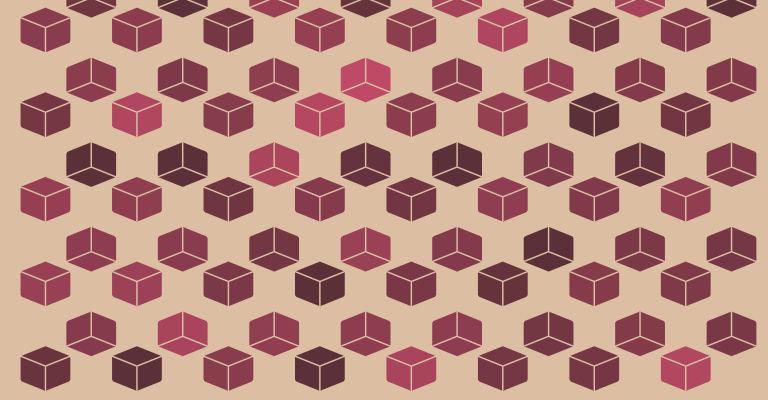
Write a WebGL 2 fragment shader that draws this pattern.

```glsl
#version 300 es
precision highp float;

uniform vec2 u_resolution;
out vec4 fragColor;

// Lengths are fractions of the canvas width
#define GRID vec2(8.0, 5.0)
#define PITCH vec2(0.1191, 0.1102)
#define FIRST_CENTER vec2(0.0592, 0.0391)
#define FLIPPED_OFFSET vec2(0.0596, -0.0452)
#define HALF_SIZE vec2(0.0324, 0.0291)
#define SLOPE 0.4
#define CORNER 0.0026
#define SEAM_WIDTH 0.0019
#define SAND vec3(0.862, 0.745, 0.635)
#define DARK_WINE vec3(0.36, 0.19, 0.22)
#define ROSE vec3(0.77, 0.295, 0.41)

float hash(vec2 p) {
    return fract(sin(dot(p, vec2(127.1, 311.7))) * 43758.5453);
}

// Hexagonal outline with softened side corners
float hexagonDistance(vec2 p) {
    vec2 a = abs(p);
    float slant = (a.y + SLOPE * a.x - HALF_SIZE.y) / length(vec2(1.0, SLOPE));
    vec2 d = vec2(a.x - HALF_SIZE.x, slant) + CORNER;
    return min(max(d.x, d.y), 0.0) + length(max(d, 0.0)) - CORNER;
}

// Three seams meeting where the cube faces join
float seamDistance(vec2 p) {
    float joint = HALF_SIZE.y - 2.0 * SLOPE * HALF_SIZE.x;
    float y = p.y - joint;
    float wings = abs(y - SLOPE * abs(p.x)) / length(vec2(1.0, SLOPE));
    float stem = length(vec2(p.x, max(y, 0.0)));
    return min(wings, stem) - 0.5 * SEAM_WIDTH;
}

// Most cubes stay near the middle tone, a few reach the extremes
vec3 cubeColor(vec2 id) {
    float s = 2.0 * hash(id) - 1.0;
    float tone = 0.39 + 0.2 * s + 0.38 * s * s * s;
    return mix(DARK_WINE, ROSE, clamp(tone, 0.0, 1.0));
}

float coverage(float d, float pixel) {
    return clamp(0.5 - d / pixel, 0.0, 1.0);
}

void main() {
    float pixel = 1.0 / u_resolution.x;
    // Rows are counted downward from the top edge
    vec2 pos = vec2(gl_FragCoord.x, u_resolution.y - gl_FragCoord.y) * pixel;
    vec3 color = SAND;

    // Upright lattice, then the flipped one between its columns
    for (int layer = 0; layer < 2; layer++) {
        float flipped = float(layer);
        vec2 q = pos - FIRST_CENTER - flipped * FLIPPED_OFFSET;
        vec2 cell = clamp(floor(q / PITCH + 0.5), vec2(0.0), GRID - 1.0);
        vec2 local = q - cell * PITCH;
        local.y *= 2.0 * flipped - 1.0;

        float d = max(hexagonDistance(local), -seamDistance(local));
        vec3 tint = cubeColor(cell + vec2(17.0, 5.0) * flipped + 1.0);
        color = mix(color, tint, coverage(d, pixel));
    }

    fragColor = vec4(color, 1.0);
}
```
